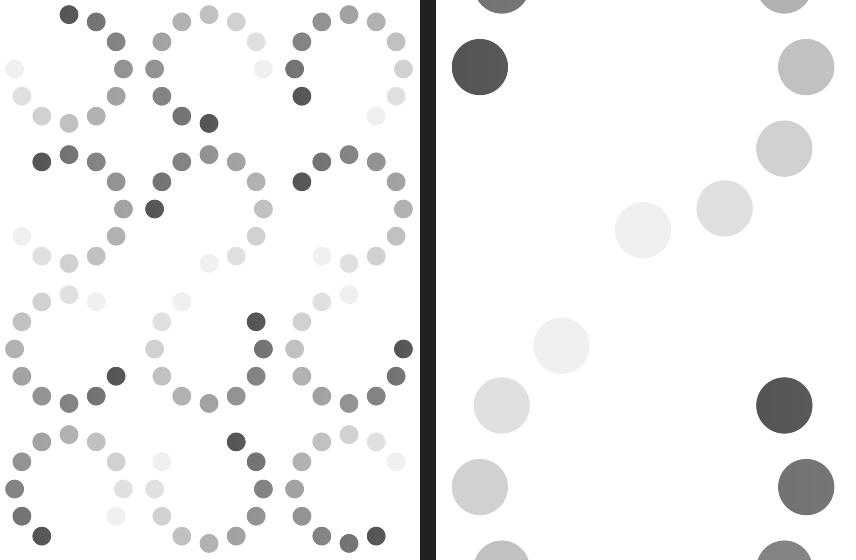
Left: the whole. Right: its middle third, enlarged.
Write a WebGL 1 fragment shader that draws this pattern.

```glsl
precision highp float;
// Three by four grid of dotted spinner rings, each fading clockwise from a different start.
uniform vec2 u_resolution;

const float TAU = 6.2831853;

// Clock position (0 = top, clockwise) of the darkest dot in each cell; rows count from the top.
float startSlot(vec2 cell) {
  vec4 column = cell.x < 0.5 ? vec4(0.0, 11.0, 4.0, 7.0)
              : cell.x < 1.5 ? vec4(6.0, 9.0, 2.0, 1.0)
                             : vec4(8.0, 10.0, 3.0, 5.0);
  return cell.y < 0.5 ? column.x : cell.y < 1.5 ? column.y
       : cell.y < 2.5 ? column.z : column.w;
}

// Ink strength along the trail: one strong head, an even fade, then two empty slots.
float trailInk(float stepIndex) {
  if (stepIndex > 9.5) return 0.0;
  return stepIndex < 0.5 ? 0.66 : 0.0605 * (10.0 - stepIndex);
}

void main() {
  // Square cells with y running downward
  vec2 uv = gl_FragCoord.xy / u_resolution;
  vec2 grid = vec2(uv.x, 1.0 - uv.y) * vec2(3.0, 4.0);
  vec2 cell = floor(grid);
  vec2 p = (fract(grid) - 0.493) * vec2(1.0, -1.0);

  // Nearest of the twelve slots on the ring
  float slot = floor(atan(p.x, p.y) / TAU * 12.0 + 0.5);
  float angle = slot * TAU / 12.0;
  vec2 offset = p - 0.3885 * vec2(sin(angle), cos(angle));

  // Smooth disc with a slight sideways sheen, stronger on darker dots
  float edge = 1.5 / u_resolution.x;
  float disc = 1.0 - smoothstep(-edge, edge, length(offset) - 0.067);
  float ink = trailInk(mod(slot - startSlot(cell) + 24.0, 12.0));
  ink -= 0.35 * ink * ink * offset.x;

  gl_FragColor = vec4(vec3(1.0 - ink * disc), 1.0);
}
```
